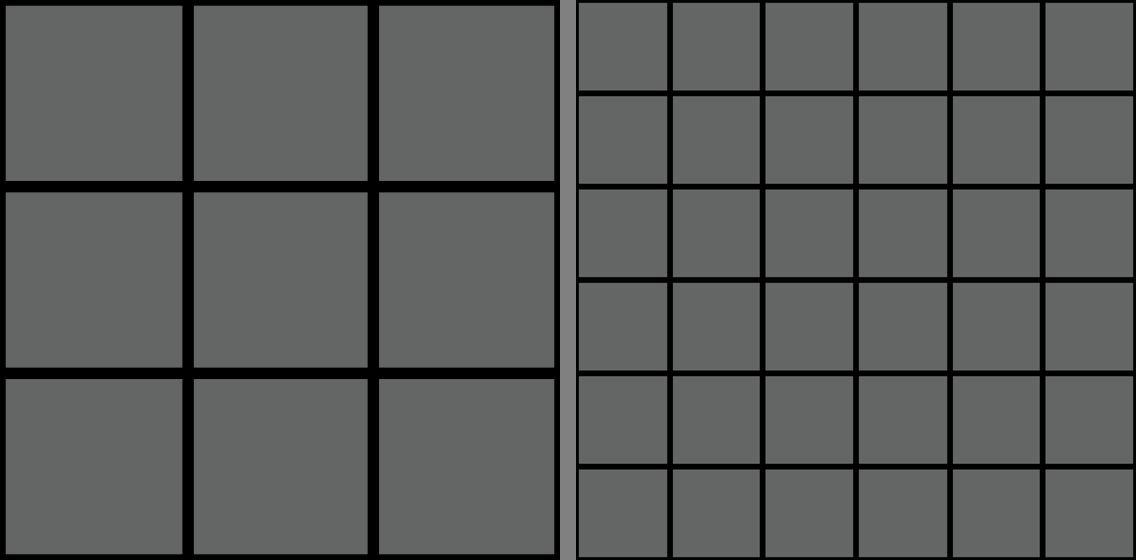
Left, the tile; right, the same tile 2 across and 2 down.
A Shadertoy shader for this pattern:

```glsl
// Flat grey square tiles in a three by three grid with black joints.

const float TILES = 3.0;
const float HALF_JOINT = 0.0102;   // half the joint width, in canvas units
const float JOINT_SHIFT = 0.0026;  // sideways drift of the first upright joint
const vec3 TILE_COLOR = vec3(0.392, 0.400, 0.396);
const vec3 JOINT_COLOR = vec3(0.0);

// Distance from p to the nearest joint centre; joint number 1 is moved by shift.
float jointDistance(float p, float count, float shift) {
    float index = floor(p * count + 0.5);
    float isFirst = 1.0 - step(0.5, abs(mod(index, count) - 1.0));
    return abs(p - index / count - shift * isFirst);
}

// Share of a pixel lying on the positive side of an edge.
float coverage(float dist, float pixel) {
    return clamp(0.5 + dist / pixel, 0.0, 1.0);
}

void mainImage(out vec4 fragColor, in vec2 fragCoord) {
    vec2 uv = fragCoord / iResolution.xy;
    vec2 pixel = 1.0 / iResolution.xy;

    // Distance past the joint edge along each axis
    float dx = jointDistance(uv.x, TILES, JOINT_SHIFT) - HALF_JOINT;
    float dy = jointDistance(uv.y, TILES, 0.0) - HALF_JOINT;

    float tile = coverage(dx, pixel.x) * coverage(dy, pixel.y);
    fragColor = vec4(mix(JOINT_COLOR, TILE_COLOR, tile), 1.0);
}
```
